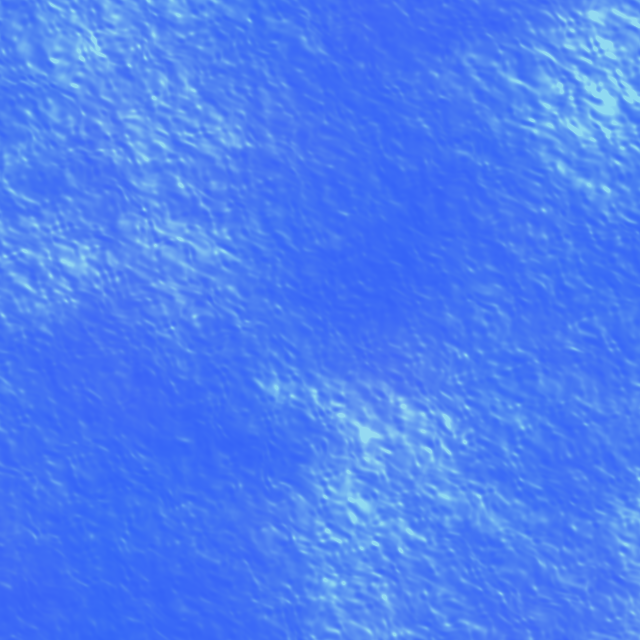
This texture is drawn by a WebGL 2 fragment shader. Its source:

```glsl
#version 300 es
precision highp float;
// Crinkled blue water: soft light patches covered by short, fine embossed grain.

#define PATCH_SCALE 3.4
#define GRAIN_SCALE vec2(24.0, 33.0)
#define LIGHT_OFFSET vec2(0.0030, 0.0036)
#define WARP_AMOUNT 0.08
#define CRUMPLE_AMOUNT 0.012
#define PATCH_WEIGHT 0.88
#define GRAIN_WEIGHT 0.72
#define TONE_FLOOR 0.378
#define TONE_SPAN 0.1
#define TONE_CONTRAST 0.5
#define TINT_SHIFT 0.03

uniform vec2 u_resolution;
out vec4 fragColor;

float hash(vec2 p) {
    return fract(sin(dot(p, vec2(127.1, 311.7))) * 43758.5453);
}

// Value noise centred on zero.
float noise(vec2 p) {
    vec2 cell = floor(p);
    vec2 f = fract(p);
    vec2 w = f * f * (3.0 - 2.0 * f);
    float bottom = mix(hash(cell), hash(cell + vec2(1.0, 0.0)), w.x);
    float top = mix(hash(cell + vec2(0.0, 1.0)), hash(cell + 1.0), w.x);
    return mix(bottom, top, w.y) - 0.5;
}

// Each octave doubles the frequency and turns by about forty degrees.
float fbm(vec2 p, int octaves, float gain) {
    const mat2 octaveTurn = mat2(1.53, 1.29, -1.29, 1.53);
    float sum = 0.0;
    float amplitude = 1.0;
    for (int i = 0; i < octaves; i++) {
        sum += amplitude * noise(p);
        p = octaveTurn * p + vec2(17.3, 9.1);
        amplitude *= gain;
    }
    return sum;
}

// Pair of independent noises used to bend coordinates.
vec2 bend(vec2 p, int octaves) {
    return vec2(fbm(p + 3.7, octaves, 0.5), fbm(p + 41.2, octaves, 0.5));
}

// Grain height on axes leaning down to the right.
float grainHeight(vec2 p) {
    const mat2 lean = mat2(0.82, 0.57, -0.57, 0.82);
    return fbm(lean * p * GRAIN_SCALE.yx * vec2(GRAIN_SCALE.x / GRAIN_SCALE.y, 1.3) + 60.0, 3, 0.75);
}

void main() {
    vec2 uv = gl_FragCoord.xy / min(u_resolution.x, u_resolution.y);

    // Broad light and dark areas with ragged borders, scaled to unit deviation.
    vec2 patchPoint = uv + WARP_AMOUNT * bend(uv * 5.0, 4);
    float patches = fbm(patchPoint * PATCH_SCALE + 8.0, 6, 0.58) / 0.263;

    // Slope of the crumpled grain toward the light, scaled likewise.
    vec2 grainPoint = uv + CRUMPLE_AMOUNT * bend(uv * 21.0, 2);
    float slope = grainHeight(grainPoint + LIGHT_OFFSET) - grainHeight(grainPoint);
    float grain = slope / 0.14;

    // The exponential curve keeps shadows calm and lets crests sparkle.
    float level = PATCH_WEIGHT * patches + GRAIN_WEIGHT * grain;
    float tone = min(TONE_FLOOR + TONE_SPAN * exp(TONE_CONTRAST * level), 0.85);

    // Blue to pale cyan, with a slow drift toward violet.
    float tint = TINT_SHIFT * fbm(uv * 5.0 + 90.0, 3, 0.5);
    float red = 0.24 + 0.77 * (tone - 0.42) + tint;
    float blue = mix(0.965, 0.95, smoothstep(0.40, 0.48, tone));
    fragColor = vec4(red, tone, blue, 1.0);
}
```
